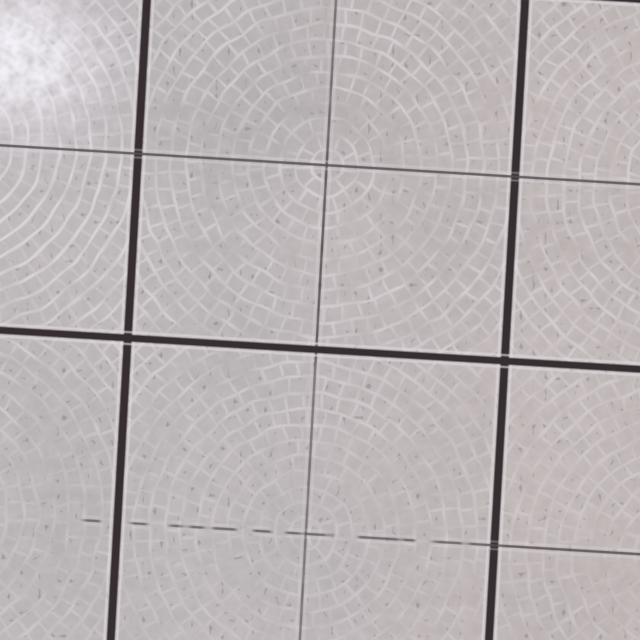
This texture is drawn by a three.js fragment shader. Its source:

```glsl
varying vec2 vUv;

const float TAU = 6.2831853;
const vec2 TILE_SIZE = vec2(0.2955, 0.289);
const vec2 TILE_ORIGIN = vec2(0.173, 0.484);
const vec2 SKEW = vec2(-0.0565, 0.061);
const vec3 PALE_STONE = vec3(0.765, 0.742, 0.752);
const vec3 DULL_STONE = vec3(0.700, 0.680, 0.685);
const vec3 JOINT_LIGHT = vec3(0.87, 0.85, 0.87);
const vec3 GROOVE_DARK = vec3(0.21, 0.18, 0.19);
const vec3 GROOVE_THIN = vec3(0.34, 0.31, 0.32);
const vec3 SPECK_GREY = vec3(0.53, 0.50, 0.51);
const vec3 GLARE_WHITE = vec3(0.95, 0.94, 0.97);

float hash(vec2 p) {
  return fract(sin(dot(p, vec2(127.1, 311.7))) * 43758.545);
}

vec2 gradient(vec2 cell) {
  float angle = TAU * hash(cell);
  return vec2(cos(angle), sin(angle));
}

float gradientNoise(vec2 p) {
  vec2 i = floor(p);
  vec2 f = fract(p);
  vec2 w = f * f * f * (f * (f * 6.0 - 15.0) + 10.0);
  vec2 e = vec2(1.0, 0.0);
  float low = mix(dot(gradient(i), f), dot(gradient(i + e.xy), f - e.xy), w.x);
  float high = mix(dot(gradient(i + e.yx), f - e.yx), dot(gradient(i + e.xx), f - e.xx), w.x);
  return mix(low, high, w.y);
}

float stroke(float dist, float halfWidth, float soft) {
  return 1.0 - smoothstep(halfWidth - soft, halfWidth + soft, dist);
}

float glow(vec2 p, vec2 center, vec2 radius) {
  vec2 d = (p - center) / radius;
  return exp(-dot(d, d));
}

// Ring joints in x, staggered radial joints in y
vec2 cobbleJoints(vec2 p, float ringWidth) {
  float ring = length(p) / ringWidth;
  float index = floor(ring);
  float count = floor(TAU * (index + 0.5) * 0.9) + 1.0;
  float turn = (atan(p.y, p.x) / TAU + 0.5) * count + hash(vec2(index, 3.0));
  float ringDist = (0.5 - abs(fract(ring) - 0.5)) * ringWidth;
  float spokeDist = (0.5 - abs(fract(turn) - 0.5)) * TAU * length(p) / count;
  return vec2(stroke(ringDist, 0.0024, 0.0022), stroke(spokeDist, 0.0022, 0.0020));
}

// Groove with pale rims: even lines are wide, odd lines are thin
vec3 addGroove(vec3 color, float coord, float size, float wideHalf, float strength) {
  float line = floor(coord + 0.5);
  float wide = 1.0 - mod(line, 2.0);
  float dist = abs(coord - line) * size;
  float halfWidth = mix(0.0019, wideHalf, wide);
  float opacity = mix(strength, 1.0, wide);
  float rim = stroke(abs(dist - halfWidth - 0.0040), 0.0016, 0.0022);
  color = mix(color, JOINT_LIGHT, rim * opacity * mix(0.45, 0.75, wide));
  float core = stroke(dist, halfWidth, mix(0.0014, 0.0019, wide));
  return mix(color, mix(GROOVE_THIN, GROOVE_DARK, wide), core * opacity);
}

void main() {
  vec2 p = vUv;
  vec2 tile = (p + SKEW * p.yx - TILE_ORIGIN) / TILE_SIZE;
  vec2 block = floor(tile * 0.5);
  vec2 local = (tile - block * 2.0 - 1.0) * TILE_SIZE;

  // Mottled stone with broad warm and cool drift
  float broad = gradientNoise(p * 4.0 + 7.0);
  float mottled = gradientNoise(p * 38.0) + 0.7 * gradientNoise(p * 95.0 + 13.0);
  float shade = 0.60 + 0.35 * broad + 0.38 * mottled - 0.30 * glow(p, vec2(0.43, 0.86), vec2(0.25, 0.18));
  vec3 color = mix(DULL_STONE, PALE_STONE, clamp(shade, 0.0, 1.15));
  color += vec3(0.012, 0.0, -0.010) * smoothstep(0.3, 0.9, p.x + 0.3 * broad);

  // Concentric cobble relief, worn unevenly
  vec2 warp = vec2(gradientNoise(p * 23.0), gradientNoise(p * 23.0 + 41.0)) * 0.006;
  vec2 joints = cobbleJoints(local + warp, 0.0245);
  float leftSide = 1.0 - smoothstep(-0.06, 0.0, tile.x);
  float sheen = leftSide * glow(p, vec2(0.04, 0.67), vec2(0.20, 0.22));
  float wear = clamp(0.55 + 0.6 * gradientNoise(p * 7.0 + 3.0) + 0.9 * gradientNoise(p * 32.0 + 19.0), 0.0, 1.0);
  float relief = wear * mix(0.42, 0.68, smoothstep(0.20, 0.55, p.y));
  float jointMask = max(joints.x, joints.y * (0.85 - 0.6 * sheen));
  color = mix(color, JOINT_LIGHT, jointMask * clamp(relief + 0.4 * sheen, 0.0, 0.85));

  // Small dark pits between the joints
  float pits = smoothstep(0.30, 0.58, gradientNoise(p * vec2(105.0, 82.0) + 29.0));
  color = mix(color, SPECK_GREY, pits * (1.0 - jointMask) * 0.48);

  // Reflected light
  float glare = leftSide * glow(p, vec2(0.025, 0.91), vec2(0.13, 0.11));
  color = mix(color, GLARE_WHITE, clamp(glare * (0.85 + 0.5 * mottled), 0.0, 1.0));

  // Grooves, with the lower thin joint worn into dashes
  float column = mix(0.66, 0.92, smoothstep(0.40, 0.48, p.y)) - 0.22 * smoothstep(0.72, 0.85, p.y);
  column *= 0.92 + 0.3 * gradientNoise(vec2(p.y * 35.0, 5.0));
  float dashes = smoothstep(-0.22, 0.12, gradientNoise(vec2(p.x * 30.0, 8.3)));
  dashes = mix(dashes * 0.72, 0.85, smoothstep(0.72, 0.80, p.x)) * smoothstep(0.02, 0.09, p.x);
  float row = mix(dashes, 0.85, step(0.0, tile.y));
  color = addGroove(color, tile.x, TILE_SIZE.x, 0.0061, column);
  color = addGroove(color, tile.y, TILE_SIZE.y, 0.0053, row);

  gl_FragColor = vec4(color, 1.0);
}
```
